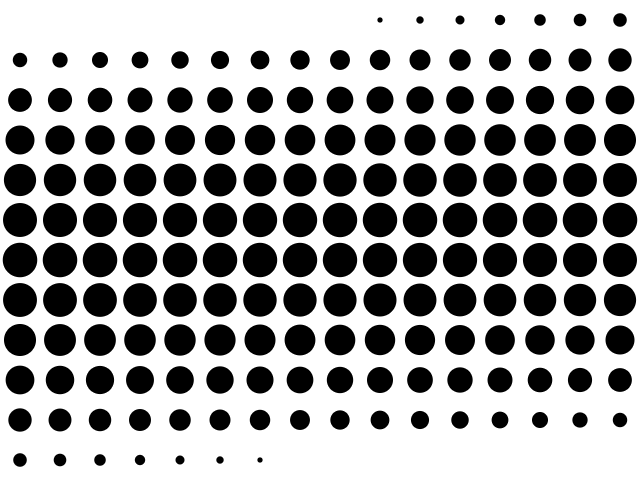
Give the GLSL for this pattern, as a WebGL 1 fragment shader.

```glsl
precision highp float;
// Black halftone dots on white, on a regular grid of 16 by 12 cells.
// Dots are numbered in reading order from the top left, and their radii
// follow the slices of a sphere: growing to the middle, then shrinking.

#define COLUMNS 16.0
#define ROWS 12.0
#define MAX_RADIUS 0.431   // largest dot, in cells
#define HALF_SPAN 87.5     // dots from the largest slice to the vanishing one
#define INK vec3(0.0)
#define PAPER vec3(1.0)

uniform vec2 u_resolution;

// Radius of the dot at a reading-order index
float sliceRadius(float index) {
  float middle = 0.5 * (COLUMNS * ROWS - 1.0);
  float offset = (index - middle) / HALF_SPAN;
  return MAX_RADIUS * sqrt(max(0.0, 1.0 - offset * offset));
}

// Antialiased disc coverage; an empty disc leaves no mark
float discCoverage(vec2 point, float radius, float pixel) {
  float edge = (radius - length(point)) / pixel;
  return clamp(edge + 0.5, 0.0, 1.0) * step(0.001, radius);
}

void main() {
  // Grid position, in cells
  vec2 grid = gl_FragCoord.xy / u_resolution * vec2(COLUMNS, ROWS);
  vec2 cell = floor(grid);
  vec2 local = fract(grid) - 0.5;
  float pixel = ROWS / u_resolution.y;

  // Count rows downwards from the top
  float rowFromTop = ROWS - 1.0 - cell.y;
  float radius = sliceRadius(rowFromTop * COLUMNS + cell.x);

  float ink = discCoverage(local, radius, pixel);
  gl_FragColor = vec4(mix(PAPER, INK, ink), 1.0);
}
```
